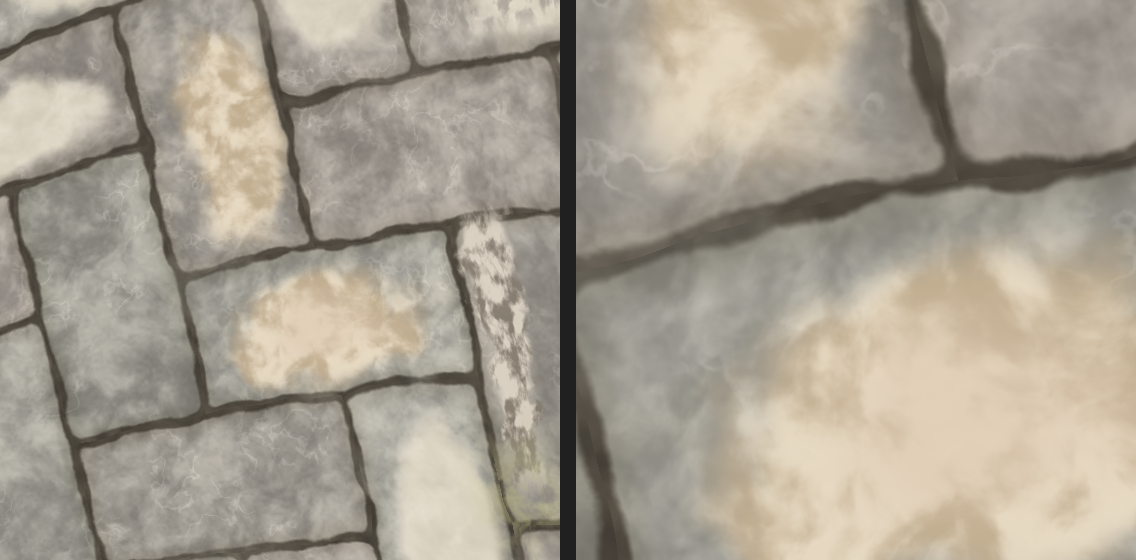
Left: the whole. Right: its middle third, enlarged.
A WebGL 2 fragment shader for this texture:

```glsl
#version 300 es
precision highp float;
// Weathered herringbone paving: tilted grey blocks with pale worn patches and dark joints.
uniform vec2 u_resolution;
out vec4 outColor;

float hash(vec2 p) {
    return fract(sin(dot(p, vec2(127.1, 311.7))) * 43758.5453);
}

float noise(vec2 p) {
    vec2 cell = floor(p), f = fract(p);
    f = f * f * (3.0 - 2.0 * f);
    return mix(mix(hash(cell), hash(cell + vec2(1, 0)), f.x),
               mix(hash(cell + vec2(0, 1)), hash(cell + vec2(1, 1)), f.x), f.y);
}

float fbm(vec2 p) {
    float sum = 0.0, amp = 0.5;
    for (int k = 0; k < 5; k++) {
        sum += amp * noise(p);
        p = mat2(1.6, 1.2, -1.2, 1.6) * p + 7.3;
        amp *= 0.5;
    }
    return sum / 0.97;
}

// Invert the tilted, slightly perspective grid; y of the result grows downward.
vec2 toGrid(vec2 uv) {
    vec2 g = vec2(0.0);
    for (int k = 0; k < 6; k++) {
        g.x = (uv.x - 0.316 - 0.056 * g.y) / 0.242;
        g.y = (0.501 - uv.y + 0.0625 * g.x - 0.0065 * g.x * g.x) / (0.242 + 0.0143 * g.x);
    }
    return g;
}

float roundedBox(vec2 p, vec2 halfSize, float radius) {
    vec2 q = abs(p) - halfSize + radius;
    return length(max(q, 0.0)) + min(max(q.x, q.y), 0.0) - radius;
}

void main() {
    vec2 uv = gl_FragCoord.xy / u_resolution;
    vec2 grid = toGrid(uv);
    grid += 0.05 * (vec2(noise(grid * 5.0), noise(grid * 5.0 + 40.0)) - 0.5);

    // Herringbone: four diagonal phases give the two halves of flat and upright blocks
    vec2 cell = floor(grid);
    float phase = mod(cell.x + cell.y, 4.0);
    bool flat_ = phase < 1.5;
    vec2 start = cell;
    if (phase > 0.5 && flat_) start.x -= 1.0;
    if (phase > 2.5) start.y -= 1.0;
    vec2 halfSize = flat_ ? vec2(1.0, 0.5) : vec2(0.5, 1.0);
    vec2 center = start + halfSize;
    vec2 local = grid - center;

    // Mottled grey stone with fine grain and faint light scratches
    vec2 seed = start * 3.7;
    float blotch = fbm(grid * 2.2 + seed);
    float grain = fbm(grid * 9.0 + seed + 2.0 * blotch);
    float fine = noise(grid * 38.0);
    float mottling = 0.5 * blotch + 0.5 * grain;
    vec3 color = mix(vec3(0.54, 0.53, 0.50), vec3(0.74, 0.725, 0.685), smoothstep(0.26, 0.74, mottling));
    color += 0.05 * (hash(start + 5.0) - 0.5) + 0.035 * (fine - 0.5);
    color += vec3(0.015, -0.005, 0.0) * (hash(start + 9.0) - 0.3);
    float scratch = 1.0 - smoothstep(0.0, 0.05, abs(fbm(grid * 6.0 + 17.0) - 0.52));
    color += 0.06 * scratch * smoothstep(0.45, 0.65, noise(grid * 3.0));

    // Pale blocks keep clear of a few grey diagonal bands
    float along = 0.5 * (start.x + start.y), across = 0.5 * (start.x - start.y);
    float pale = step(-0.1, across) * step(0.6, abs(along - 1.8 * across + 1.3));
    vec2 offset = halfSize * (0.1 + 0.2 * (vec2(hash(start), hash(start + 3.0)) - 0.5));
    float reach = length((local - offset) / (halfSize * vec2(0.8, 0.83)));
    reach += 0.9 * (fbm(grid * 2.6 + seed + 11.0) - 0.5);
    float patchMask = pale * (1.0 - smoothstep(0.65, 1.08, reach));
    float warmth = 1.0 - smoothstep(0.9, 1.8, distance(center, vec2(0.7, -0.2)));
    vec3 cream = mix(vec3(0.83, 0.80, 0.72), vec3(0.92, 0.89, 0.83), grain);
    vec3 tan_ = mix(vec3(0.76, 0.67, 0.54), vec3(0.92, 0.86, 0.76), smoothstep(0.25, 0.7, grain));
    vec3 peach = vec3(0.88, 0.78, 0.68);
    tan_ = mix(tan_, peach, flat_ ? 0.6 * (1.0 - smoothstep(0.2, 0.7, reach)) : 0.0);
    color = mix(color, mix(cream, tan_, warmth * 0.85), patchMask * 0.92);

    // Joints: uneven width, soft brown shade beside the gap
    float edge = roundedBox(local, halfSize, 0.09);
    float wobble = 0.055 * (fbm(grid * 7.0 + 3.0) - 0.5);
    float shade = smoothstep(-0.16, -0.02, edge + wobble);
    color *= 1.0 - vec3(0.11, 0.12, 0.14) * shade;
    float joint = smoothstep(-0.046, -0.018, edge + wobble);
    vec3 jointColor = mix(vec3(0.23, 0.21, 0.18), vec3(0.38, 0.355, 0.31), grain);
    float depth = mix(0.7, 1.0, smoothstep(0.25, 0.45, noise(grid * 2.5 + 8.0)));
    color = mix(color, jointColor, joint * depth);

    // Crumbled mortar beside one upright joint, with a trace of moss at its foot
    float width = 0.19 - 0.04 * grid.y;
    float streak = 1.0 - smoothstep(width * 0.7, width * 1.2, abs(grid.x - 2.24) + 0.2 * (grain - 0.5));
    streak *= smoothstep(-0.15, 0.1, grid.y) * (1.0 - smoothstep(1.5, 1.9, grid.y));
    float crumbs = smoothstep(0.3, 0.62, fbm(grid * vec2(17.0, 10.0) + 4.0));
    color = mix(color, mix(vec3(0.52, 0.48, 0.43), vec3(0.89, 0.85, 0.79), crumbs), 0.85 * streak);
    float moss = exp(-9.0 * dot(grid - vec2(2.15, 1.8), grid - vec2(2.15, 1.8)));
    color = mix(color, vec3(0.70, 0.69, 0.49), 0.55 * moss * smoothstep(0.3, 0.6, grain));

    // Light crumbs scattered over the upper right block
    float scatter = smoothstep(1.9, 2.4, grid.x) * (1.0 - smoothstep(-1.3, -1.05, grid.y));
    color = mix(color, vec3(0.56, 0.54, 0.51), 0.6 * scatter * (1.0 - crumbs) * (1.0 - joint));

    outColor = vec4(clamp(color, 0.0, 1.0), 1.0);
}
```
